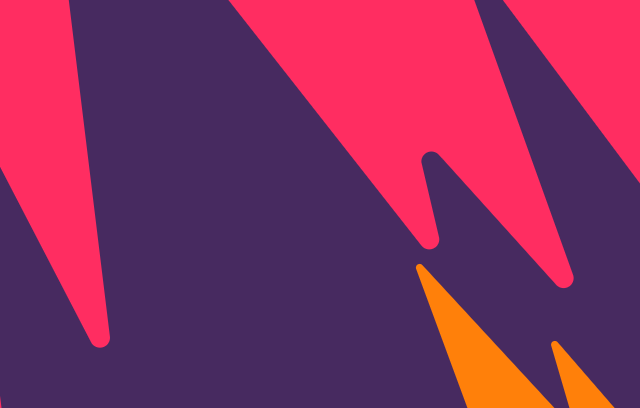
A WebGL 2 fragment shader for this background:

```glsl
#version 300 es
precision highp float;
// Flat purple backdrop with round-tipped pink spikes hanging down and orange spikes rising.

#define PURPLE vec3(0.28, 0.165, 0.375)
#define PINK vec3(1.0, 0.175, 0.38)
#define ORANGE vec3(1.0, 0.5, 0.04)
#define PINK_RADIUS 0.0245
#define ORANGE_RADIUS 0.0092
#define HANGING 1.0
#define RISING -1.0

uniform vec2 u_resolution;
out vec4 fragColor;

float cross2(vec2 a, vec2 b) {
    return a.x * b.y - a.y * b.x;
}

float rayDistance(vec2 q, vec2 dir) {
    return length(q - dir * max(dot(q, dir), 0.0));
}

// Signed distance to an endless wedge with a round tip.
// lean holds the sideways run per unit of height of its two edges, smaller first.
float spike(vec2 p, vec2 tip, vec2 lean, float facing, float radius) {
    vec2 q = (p - tip) * facing;
    vec2 a = normalize(vec2(lean.x, 1.0));
    vec2 b = normalize(vec2(lean.y, 1.0));
    float inside = max(cross2(a, q), -cross2(b, q));
    float outside = min(rayDistance(q, a), rayDistance(q, b));
    return (inside < 0.0 ? inside : outside) - radius;
}

// Two joined prongs with a rounded notch between them.
float fork(vec2 p) {
    vec2 notchTip = vec2(1.0573, 0.6041);
    float leftProng = spike(p, vec2(1.0521, 0.4133), vec2(-0.786, -0.235), HANGING, PINK_RADIUS);
    float rightProng = spike(p, vec2(1.3814, 0.3184), vec2(-0.902, -0.3595), HANGING, PINK_RADIUS);
    float notch = spike(p, notchTip, vec2(-0.902, -0.235), RISING, PINK_RADIUS);
    float bridge = spike(p, notchTip, vec2(-0.6, -0.45), HANGING, PINK_RADIUS * 1.17);
    return min(min(leftProng, rightProng), max(bridge, -notch));
}

float pinkShapes(vec2 p) {
    vec2 leftLean = vec2(-0.519, -0.1222);
    float d = fork(p);
    d = min(d, spike(p, vec2(0.245, 0.1724), leftLean, HANGING, PINK_RADIUS));
    d = min(d, spike(p, vec2(-0.0033, -0.1449), leftLean, HANGING, PINK_RADIUS));
    return min(d, spike(p, vec2(1.7947, 0.2888), vec2(-0.7477, 0.0), HANGING, PINK_RADIUS));
}

float orangeShapes(vec2 p) {
    float tall = spike(p, vec2(1.0286, 0.3439), vec2(-0.924, -0.369), RISING, ORANGE_RADIUS);
    float small = spike(p, vec2(1.3599, 0.1551), vec2(-0.866, -0.293), RISING, ORANGE_RADIUS);
    return min(tall, small);
}

// Coverage of a shape, softened over one pixel.
float coverage(float d) {
    return clamp(0.5 - d * u_resolution.y, 0.0, 1.0);
}

void main() {
    vec2 p = gl_FragCoord.xy / u_resolution.y;
    vec3 color = mix(PURPLE, PINK, coverage(pinkShapes(p)));
    color = mix(color, ORANGE, coverage(orangeShapes(p)));
    fragColor = vec4(color, 1.0);
}
```
